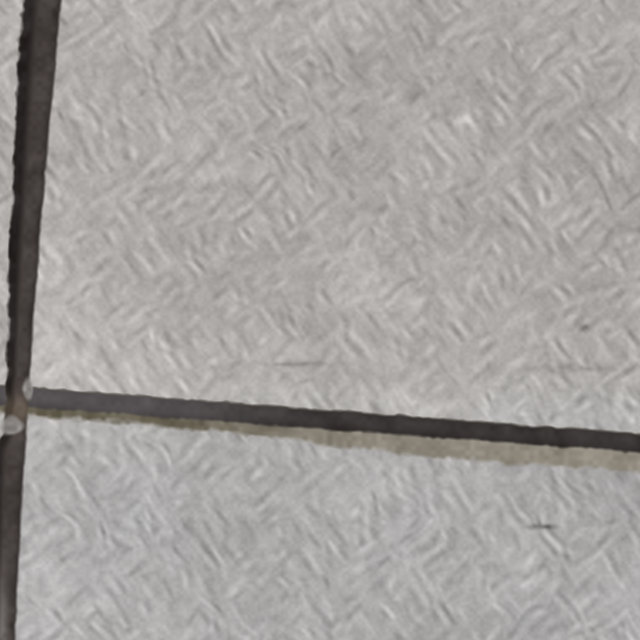
Reproduce this texture procedurally as a Shadertoy shader.

```glsl
const vec3 STONE = vec3(0.676, 0.664, 0.652);
const vec3 COOL_TINT = vec3(-0.008, -0.002, 0.008);
const vec3 JOINT_DARK = vec3(0.175, 0.160, 0.155);
const vec3 JOINT_BROWN = vec3(0.275, 0.250, 0.240);
const vec3 JOINT_GREY = vec3(0.315, 0.300, 0.305);
const vec3 OLIVE = vec3(0.36, 0.335, 0.27);
const vec3 SAND = vec3(0.54, 0.515, 0.465);
const float EDGE_SOFT = 0.0035;
const float GRAIN_FREQ = 105.0;
const float GRAIN_STRENGTH = 0.135;
const float MOTTLE_STRENGTH = 0.085;

// Marks: centre, half width, half height
const vec4 MARKS[6] = vec4[6](
    vec4(0.911, 0.488, 0.008, 0.006), vec4(0.847, 0.176, 0.020, 0.004),
    vec4(0.465, 0.431, 0.060, 0.004), vec4(0.895, 0.424, 0.085, 0.006),
    vec4(0.723, 0.814, 0.011, 0.009), vec4(0.108, 0.300, 0.010, 0.008));
const float MARK_TONE[6] = float[6](-0.20, -0.24, -0.10, -0.07, 0.10, -0.12);

float hash(vec2 p) {
    vec3 q = fract(vec3(p.xyx) * 0.1031);
    q += dot(q, q.yzx + 33.33);
    return fract((q.x + q.y) * q.z);
}

float noise(vec2 p) {
    vec2 i = floor(p), f = fract(p);
    f = f * f * (3.0 - 2.0 * f);
    return mix(mix(hash(i), hash(i + vec2(1, 0)), f.x),
               mix(hash(i + vec2(0, 1)), hash(i + vec2(1, 1)), f.x), f.y);
}

float fbm(vec2 p) {
    float sum = 0.0, amp = 0.5;
    for (int i = 0; i < 4; i++) {
        sum += amp * noise(p);
        p = mat2(1.6, 1.2, -1.2, 1.6) * p + 17.3;
        amp *= 0.5;
    }
    return sum / 0.9375;
}

// Fine strokes, shaded as small ridges across their direction
float strokes(vec2 uv, float angle, float freq) {
    float c = cos(angle), s = sin(angle);
    vec2 p = mat2(c, -s, s, c) * uv * freq * vec2(0.42, 1.0) + 50.0;
    return noise(p) - noise(p + vec2(0.15, 0.65));
}

float grain(vec2 uv) {
    vec2 bend = 0.012 * vec2(noise(uv * 28.0), noise(uv * 28.0 + 40.0));
    float turn = smoothstep(0.35, 0.65, noise(uv * 24.0 + 9.0));
    float a = strokes(uv + bend, -0.95, GRAIN_FREQ);
    float b = strokes(uv + bend.yx, 0.75, GRAIN_FREQ * 0.9);
    return mix(a, b, turn * 0.75) + 0.3 * (noise(uv * 190.0) - 0.5);
}

// One inside the positive side of a soft edge
float inside(float d, float soft) {
    float w = max(soft, 0.7 * fwidth(d));
    return smoothstep(-w, w, d);
}

vec3 stoneColor(vec2 uv, float seam) {
    float tone = MOTTLE_STRENGTH * (fbm(uv * 9.0 + 3.0) - 0.5);
    tone += 0.09 * (fbm(uv * 34.0 + 21.0) - 0.5);
    tone += GRAIN_STRENGTH * grain(uv);
    tone += 0.035 * exp(-abs(uv.y - seam - 0.02) * 22.0);
    tone += 0.035 * exp(-abs(uv.x - 0.08) * 13.0) * (1.0 - smoothstep(0.5, 0.9, uv.y));
    tone -= 0.02 * smoothstep(0.5, 1.0, uv.x) * smoothstep(0.38, 0.65, uv.y);
    for (int i = 0; i < 6; i++) {
        vec2 q = (uv - MARKS[i].xy) / MARKS[i].zw;
        q.y += 1.2 * (noise(uv * 60.0) - 0.5);
        tone += MARK_TONE[i] * exp(-dot(q, q)) * (0.5 + noise(uv * 90.0));
    }
    float cool = smoothstep(0.45, 0.25, uv.y) + 0.6 * (fbm(uv * 6.0 + 70.0) - 0.5);
    return STONE + tone + COOL_TINT * cool;
}

void mainImage(out vec4 fragColor, in vec2 fragCoord) {
    vec2 uv = fragCoord / iResolution.xy;
    float x = uv.x, y = uv.y;
    float rough = noise(uv * 48.0) - 0.5;
    float fine = noise(uv * 130.0) - 0.5;
    float wobble = 0.004 * rough + 0.002 * fine;

    // Joint outlines
    float seamTop = 0.398 - 0.0762 * x + wobble;
    float seamLow = 0.367 - 0.0740 * x + wobble * 0.8;
    float ledgeLow = seamLow - mix(0.012, 0.032, smoothstep(0.1, 0.85, x)) + wobble;
    float gapRight = 0.023 + 0.046 * y + 0.027 * y * y + wobble * 0.6;
    float gapLeft = 0.003 + 0.004 * y + 0.028 * y * y + wobble * 1.6;
    gapLeft -= 0.02 * (1.0 - smoothstep(0.29, 0.33, y));

    vec3 color = stoneColor(uv, seamTop);

    // Stained ledge under the cross joint
    vec3 ledge = mix(OLIVE, SAND, smoothstep(0.18, 0.60, x));
    ledge += 0.09 * rough + 0.08 * fine;
    float ledgeMask = inside(y - ledgeLow, 0.005) * inside(seamTop - y, EDGE_SOFT);
    color = mix(color, ledge, ledgeMask * 0.9);

    // Cross joint, greyer at the left and upper face
    float depth = clamp((seamTop - y) / 0.031, 0.0, 1.0);
    vec3 cross = mix(JOINT_GREY, JOINT_DARK + 0.03, smoothstep(0.2, 0.58, x));
    cross += 0.04 * sin(3.1416 * depth) - 0.035 * depth + 0.06 * rough + 0.03 * fine;
    float crossMask = inside(seamTop - y, EDGE_SOFT) * inside(y - seamLow, EDGE_SOFT);
    color = mix(color, cross, crossMask);

    // Side joint, with a shadowed left wall and a brown floor
    float across = clamp((x - gapLeft) / (gapRight - gapLeft), 0.0, 1.0);
    float floorLight = smoothstep(0.20, 0.5, across) * (1.0 - 0.5 * smoothstep(0.75, 1.0, across));
    vec3 gap = mix(JOINT_DARK - 0.02, JOINT_BROWN, floorLight) + 0.06 * rough + 0.04 * fine;
    gap += 0.16 * (1.0 - smoothstep(0.0, 0.18, y)) * (1.0 - smoothstep(0.003, 0.018, x));
    gap += vec3(0.12, 0.10, 0.07) * exp(-pow((y - 0.36) / 0.025, 2.0));
    float gapMask = inside(x - gapLeft, EDGE_SOFT) * inside(gapRight - x, EDGE_SOFT);
    color = mix(color, gap, gapMask);

    // Broken corners at the crossing
    float chipA = length((uv - vec2(0.044, 0.389)) / vec2(0.008, 0.016)) + rough;
    float chipB = length((uv - vec2(0.016, 0.334)) / vec2(0.019, 0.015)) + rough;
    float chips = inside(1.0 - min(chipA, chipB), 0.35);
    color = mix(color, STONE - 0.09 + 0.16 * fine, chips * 0.85);

    fragColor = vec4(clamp(color, 0.0, 1.0), 1.0);
}
```
